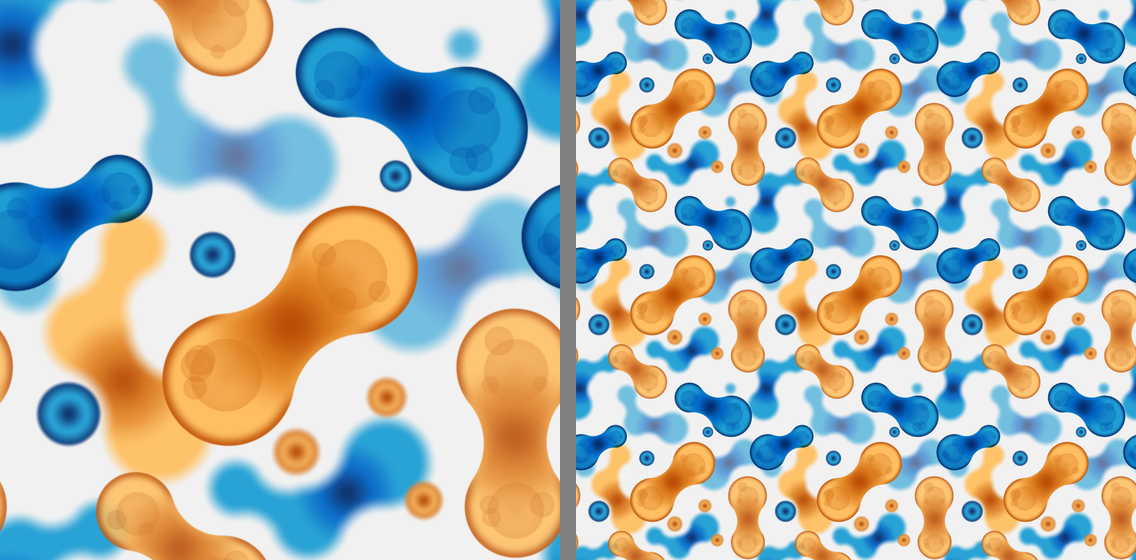
Left: one tile. Right: repeated 3 by 3.
This pattern is drawn by a Shadertoy shader. Its source:

```glsl
const float TAU = 6.2831853;
const vec3 PAPER = vec3(0.945);

struct Palette { vec3 deep, mid, light; };
const Palette ORANGE = Palette(vec3(0.73, 0.30, 0.02), vec3(0.87, 0.50, 0.13), vec3(1.0, 0.75, 0.38));
const Palette BLUE = Palette(vec3(0.02, 0.17, 0.42), vec3(0.0, 0.40, 0.78), vec3(0.12, 0.62, 0.83));

// Two round blobs at a and b, relative to the centre
struct Link { vec2 centre, a, b; float ra, rb; };

float hash(float n) { return fract(sin(n * 12.9898 + 4.1) * 43758.547); }
vec2 polar(float angle) { return vec2(cos(angle), sin(angle)); }
vec2 wrapOffset(vec2 p, vec2 centre) { return fract(p - centre + 0.5) - 0.5; }
float cover(float d, float soft) { return 1.0 - smoothstep(-soft, soft, d); }

Link makeLink(vec2 centre, float angle, float ra, float rb) {
    vec2 arm = polar(angle) * 0.64 * (ra + rb);
    return Link(centre, -arm, arm, ra, rb);
}

// Both sets sit on five-point lattices that repeat over the canvas
Link bodyLink(float i) {
    float ra = 0.118 - 0.007 * i;
    float ratio = 0.97 - 0.4 * fract(i * 0.618);
    return makeLink(vec2(0.52, 0.42) + i * vec2(0.2, 0.4), 0.72 + 2.0 * i, ra, ra * ratio);
}

Link hazeLink(float i) {
    float ra = 0.072 + 0.022 * fract(i * 0.618 + 0.7);
    return makeLink(vec2(0.82, 0.52) + i * vec2(0.2, 0.4), 0.6 + 0.8 * i, ra, ra * 0.8);
}

// Distance to two discs joined by a concave arc on each side
float dumbbell(vec2 p, vec2 a, vec2 b, float ra, float rb) {
    float len = distance(a, b), fillet = 0.575 * (ra + rb);
    vec2 axis = (b - a) / len, q = p - a;
    q = vec2(dot(q, axis), abs(axis.x * q.y - axis.y * q.x));
    float sa = ra + fillet, sb = rb + fillet;
    float cx = (len * len + sa * sa - sb * sb) / (2.0 * len);
    float cy = sqrt(max(sa * sa - cx * cx, 0.0));
    bool inNeck = q.x * cy > q.y * cx && (len - q.x) * cy > q.y * (len - cx);
    if (inNeck) return fillet - distance(q, vec2(cx, cy));
    return min(length(q) - ra, distance(q, vec2(len, 0.0)) - rb);
}

float bodyDistance(vec2 p, Link k) {
    return dumbbell(wrapOffset(p, k.centre), k.a, k.b, k.ra, k.rb);
}

// Adds a third, smaller blob that bends away from b
float hazeDistance(vec2 p, Link k) {
    vec2 q = wrapOffset(p, k.centre), dir = normalize(k.b);
    float rc = 0.75 * k.rb;
    vec2 c = k.b + mat2(0.45, -0.89, 0.89, 0.45) * dir * 1.35 * (k.rb + rc);
    return min(dumbbell(q, k.a, k.b, k.ra, k.rb), dumbbell(q, k.b, c, k.rb, rc));
}

// Dark waist, bright blobs, dark rim away from the waist
vec3 shade(Palette pal, Link k, vec2 q, float d) {
    float reach = length(q) / length(k.b);
    vec3 col = mix(pal.deep, pal.mid, smoothstep(0.0, 0.6, reach));
    col = mix(col, pal.light, smoothstep(0.45, 1.15, reach));
    float edge = 1.0 - smoothstep(0.0, 0.26 * k.ra, -d);
    float outer = smoothstep(0.55, 1.1, reach);
    return mix(col, mix(pal.light, pal.deep, outer), edge * edge * mix(0.3, 0.85, outer));
}

// One large and three small translucent discs inside a blob
vec3 addBubbles(vec3 col, vec2 q, float r, float id, Palette pal, float px) {
    for (int k = 0; k < 4; k++) {
        float seed = id * 7.3 + float(k) * 1.7;
        float size = r * (k == 0 ? 0.55 : mix(0.12, 0.27, hash(seed)));
        vec2 centre = polar(TAU * hash(seed + 0.4)) * r * (k == 0 ? 0.08 : 0.52);
        float t = min(distance(q, centre) / size, 1.0);
        float alpha = 0.16 + 0.2 * t * t + 0.22 * pow(1.0 - t, 2.0);
        col = mix(col, mix(pal.mid, pal.deep, 0.3), alpha * cover(distance(q, centre) - size, px));
    }
    return col;
}

// Widest dot that fits between the bodies
float dotRadius(vec2 centre, float id) {
    float room = 1.0;
    for (float i = 0.0; i < 5.0; i++) {
        room = min(room, bodyDistance(centre, bodyLink(i)));
        room = min(room, hazeDistance(centre, hazeLink(i)) + 0.025);
    }
    return min(room - 0.012, mix(0.028, 0.066, hash(id + 0.6)));
}

vec3 addDots(vec3 col, vec2 p) {
    for (float i = 0.0; i < 29.0; i++) {
        vec2 centre = i * vec2(1.0, 12.0) / 29.0 + 0.04 * (vec2(hash(i), hash(i + 0.3)) - 0.5);
        float dist = length(wrapOffset(p, centre));
        if (dist > 0.12) continue;
        float r = dotRadius(centre, i), kind = mod(i, 5.0);
        if (r < 0.017) continue;
        bool pale = kind == 4.0, blue = pale || mod(kind, 2.0) == 1.0;
        Palette pal = BLUE;
        if (!blue) pal = ORANGE;
        float t = dist / r;
        vec3 ring = mix(pal.deep, pal.light, smoothstep(0.0, 0.6, t) * (blue ? 1.0 : 0.75));
        ring = mix(ring, pal.deep, smoothstep(0.55, 1.05, t) * (blue ? 0.9 : 0.4));
        if (pale) ring = pal.light;
        float soft = pale ? 0.65 : blue ? 0.09 : 0.22;
        col = mix(col, ring, cover(t - 1.0, soft) * (pale ? 0.75 : 0.95));
    }
    return col;
}

void mainImage(out vec4 fragColor, in vec2 fragCoord) {
    vec2 p = fragCoord / iResolution.xy;
    float px = 1.0 / iResolution.y;
    vec3 col = PAPER;
    // Out-of-focus shapes: pale blue, blue, orange
    for (float i = 0.0; i < 5.0; i++) {
        Link k = hazeLink(i);
        float kind = mod(i, 3.0), d = hazeDistance(p, k);
        Palette pal = BLUE;
        if (kind == 2.0) pal = ORANGE;
        vec3 ink = shade(pal, k, wrapOffset(p, k.centre), -1.0);
        col = mix(col, ink, cover(d, 0.018) * (kind == 0.0 ? 0.6 : 0.95));
    }
    col = addDots(col, p);
    // Sharp bodies: blue ones multiply with what lies below
    for (float i = 0.0; i < 5.0; i++) {
        Link k = bodyLink(i);
        vec2 q = wrapOffset(p, k.centre);
        float d = bodyDistance(p, k);
        bool blue = mod(i, 2.0) == 1.0;
        Palette pal = ORANGE;
        if (blue) pal = BLUE;
        vec3 ink = shade(pal, k, q, d);
        ink = addBubbles(ink, q - k.a, k.ra, i, pal, px);
        ink = addBubbles(ink, q - k.b, k.rb, i + 9.0, pal, px);
        if (blue) ink *= col / PAPER;
        col = mix(col, ink, cover(d, px) * (blue || i == 0.0 ? 1.0 : 0.87));
    }
    fragColor = vec4(col, 1.0);
}
```
